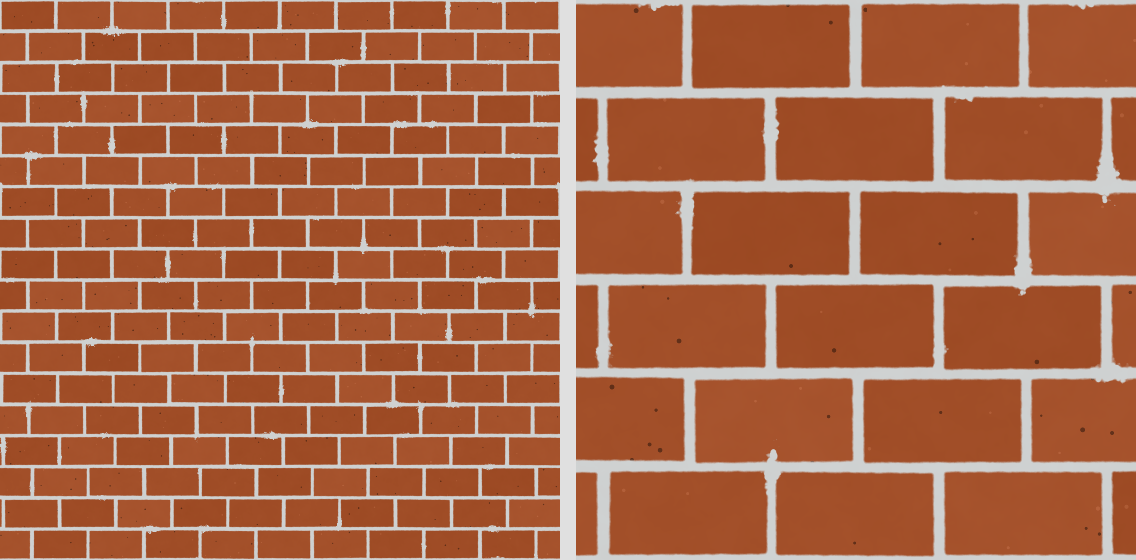
Left: the whole. Right: its middle third, enlarged.
Reproduce this texture procedurally as a WebGL 2 fragment shader.

```glsl
#version 300 es
precision highp float;

#define GRID vec2(10.0, 18.0)
#define JOINT 0.0063
#define JITTER 0.0014
#define TILT 0.022
#define WOBBLE 0.0004
#define CHIP_CHANCE 0.42
#define CHIP_SIZE 0.0085
#define RAGGED 0.0065
#define BRICK_DARK vec3(0.612, 0.288, 0.138)
#define BRICK_LIGHT vec3(0.655, 0.328, 0.178)
#define MORTAR vec3(0.81, 0.82, 0.82)
#define SPECK_SCALE 75.0

uniform vec2 u_resolution;
out vec4 fragColor;

vec4 hash4(vec2 p) {
    vec4 q = fract(p.xyxy * vec4(0.1031, 0.1030, 0.0973, 0.1099));
    q += dot(q, q.wzxy + 33.33);
    return fract((q.xxyz + q.yzzw) * q.zywx);
}

// Distance to the nearest scattered point, and that point's random value
vec2 cellular(vec2 p) {
    vec2 base = floor(p), nearest = vec2(8.0, 0.0);
    for (int j = -1; j <= 1; j++)
    for (int i = -1; i <= 1; i++) {
        vec2 cell = base + vec2(i, j);
        vec4 h = hash4(cell + 17.0);
        float d = length(cell + h.xy - p);
        if (d < nearest.x) nearest = vec2(d, h.z);
    }
    return nearest;
}

float layeredSines(vec2 p) {
    float sum = 0.0, amp = 0.5;
    for (int i = 0; i < 4; i++) {
        sum += amp * sin(p.x + 1.7 * sin(p.y)) * cos(p.y + 1.3 * sin(p.x));
        p = mat2(1.6, 1.2, -1.2, 1.6) * p + 2.3;
        amp *= 0.6;
    }
    return sum;
}

float smoothMin(float a, float b, float k) {
    float h = max(k - abs(a - b), 0.0) / k;
    return min(a, b) - 0.25 * h * h * k;
}

// Running bond, with the lowest courses drifting slightly sideways
float courseShift(float row) {
    row = mod(row, GRID.y);
    float drift = 0.075 * (1.0 - smoothstep(1.0, 6.0, row));
    return 0.5 * mod(row + 1.0, 2.0) + drift + 0.03 * (hash4(vec2(row, 5.0)).x - 0.5);
}

vec2 brickCell(vec2 uv, float row) {
    return vec2(floor(uv.x * GRID.x - courseShift(row)), row);
}

vec2 cellCorner(vec2 cell) {
    return (cell + vec2(courseShift(cell.y), 0.0)) / GRID;
}

// Signed distance to a slightly skewed brick
float brickDistance(vec2 uv, vec2 cell, vec4 h) {
    vec2 p = uv - cellCorner(cell) - 0.5 / GRID - JITTER * (h.xy - 0.5);
    p += p.yx * TILT * (h.zw - 0.5);
    vec2 q = abs(p) - 0.5 * (1.0 / GRID - JOINT) + 0.0015;
    return length(max(q, 0.0)) + min(max(q.x, q.y), 0.0) - 0.0015;
}

// Mortar smears seated on the left or lower joint of some bricks
float chipDistance(vec2 uv, float row) {
    float nearest = 1.0;
    for (int j = -1; j <= 1; j++)
    for (int i = -1; i <= 1; i++) {
        vec2 cell = brickCell(uv, row + float(j)) + vec2(i, 0);
        vec4 h = hash4(mod(cell, GRID) + 41.0);
        if (h.x > CHIP_CHANCE) continue;
        bool upright = h.y < 0.5;
        vec2 along = upright ? vec2(0.0, h.z) : vec2(h.z * h.z, 0.0);
        vec2 stretch = upright ? vec2(0.65, 1.5) : vec2(1.7, 0.8);
        vec2 d = (uv - cellCorner(cell) - along / GRID) / stretch;
        float radius = CHIP_SIZE * mix(0.3, 1.0, h.w * h.w);
        nearest = min(nearest, 0.75 * (length(d) - radius));
    }
    return nearest;
}

void main() {
    vec2 uv = gl_FragCoord.xy / u_resolution;
    float pixel = 1.0 / min(u_resolution.x, u_resolution.y);
    float row = floor(uv.y * GRID.y);
    vec2 cell = brickCell(uv, row);
    vec4 h = hash4(mod(cell, GRID) + 3.0);

    // Joints merged with ragged chips
    float joint = -brickDistance(uv, cell, h) + WOBBLE * layeredSines(uv * 240.0);
    float ragged = cellular(uv * 130.0).x + 0.6 * cellular(uv * 310.0).x - 0.72;
    float chip = chipDistance(uv, row) + RAGGED * ragged;
    float edge = max(0.75 * pixel, 0.0009);
    float mortarMask = 1.0 - smoothstep(-edge, edge, smoothMin(joint, chip, 0.004));

    // Brick tone, soft mottling and tiny specks
    float mottle = layeredSines(uv * 60.0 + 9.0 * h.xy);
    vec3 brick = mix(BRICK_DARK, BRICK_LIGHT, hash4(h.zw * 91.0).x) + 0.007 * mottle;
    vec2 speck = cellular(uv * SPECK_SCALE);
    float speckSize = 0.05 + 0.06 * fract(speck.y * 57.0);
    float speckEdge = pixel * SPECK_SCALE;
    float dot1 = 1.0 - smoothstep(speckSize - 0.5 * speckEdge, speckSize + 0.5 * speckEdge, speck.x);
    brick *= 1.0 - 0.4 * dot1 * step(0.93, speck.y);
    brick += 0.06 * dot1 * step(speck.y, 0.05);

    vec3 mortar = MORTAR + 0.006 * layeredSines(uv * 90.0);
    fragColor = vec4(mix(brick, mortar, mortarMask), 1.0);
}
```
